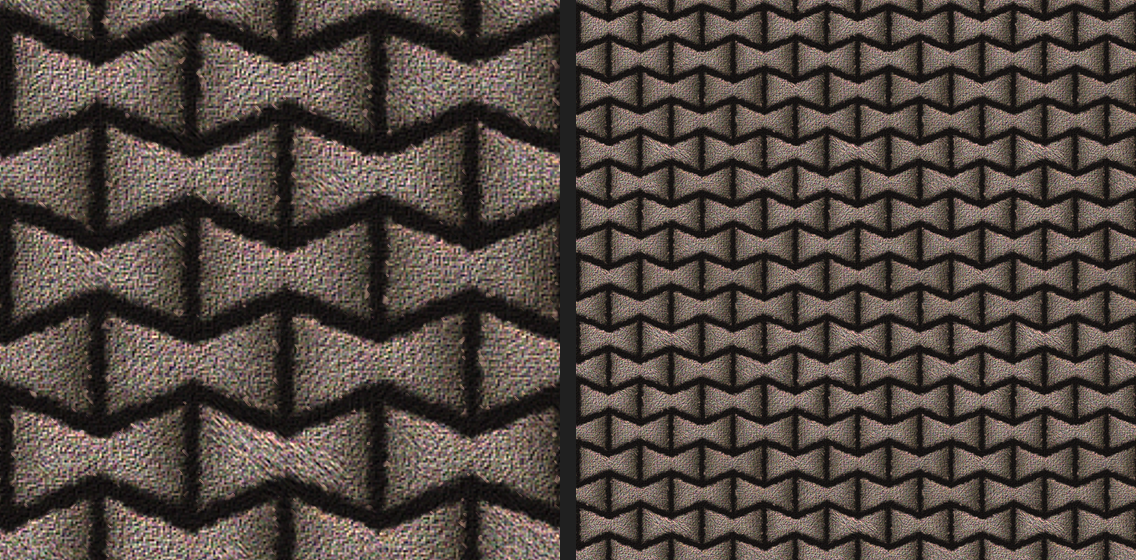
Left: one tile. Right: repeated 3 by 3.
A Shadertoy shader for this texture:

```glsl
// Rows of bow-tie stone blocks, every other row shifted by half a block.
// Zigzag grooves and upright seams are distance fields in row heights;
// embossed wrapping noise gives the coloured grain, streaks and chips.

#define COLUMNS 3.0        // blocks across
#define ROWS 6.0           // block rows, even so the shift wraps
#define ORIGIN vec2(-0.03, 0.4)
#define ZIGZAG 0.2         // groove amplitude, in row heights
#define GROOVE 0.09        // half width of the zigzag groove
#define SEAM 0.055         // half width of the upright seam
#define GRAIN_CELLS 256.0  // grain cells across the canvas
#define GRAIN 0.95         // grain contrast
#define TINT 0.24          // colour variation of the grain
#define WEAR 0.045         // wobble of the groove edges

const vec3 GROOVE_COLOR = vec3(0.085, 0.073, 0.07);
const vec3 SHADE_COLOR  = vec3(0.25, 0.22, 0.175);
const vec3 STONE_COLOR  = vec3(0.53, 0.47, 0.435);
const vec3 RIM_COLOR    = vec3(0.70, 0.52, 0.47);

float hash(vec2 p) {
    return fract(sin(dot(p, vec2(127.1, 311.7))) * 43758.5453);
}

// Value noise that repeats after "period" lattice cells
float noise(vec2 p, vec2 period, float seed) {
    vec2 i = floor(p), f = fract(p);
    f = f * f * (3.0 - 2.0 * f);
    vec2 a = mod(i, period) + seed, b = mod(i + 1.0, period) + seed;
    return mix(mix(hash(a), hash(vec2(b.x, a.y)), f.x),
               mix(hash(vec2(a.x, b.y)), hash(b), f.x), f.y);
}

float cloud(vec2 uv, float cells, float seed) {
    return noise(uv * cells, vec2(cells), seed);
}

// Slope of the noise towards a light at the upper left
float emboss(vec2 p, vec2 period, vec2 toLight, float seed) {
    return noise(p, period, seed) - noise(p + toLight, period, seed);
}

// Height of zigzag groove k; neighbouring grooves mirror each other
float zigzag(float k, float wave) {
    return k + ZIGZAG * wave * (1.0 - 2.0 * mod(k, 2.0));
}

void mainImage(out vec4 fragColor, in vec2 fragCoord) {
    vec2 uv = fragCoord / iResolution.xy;
    vec2 p = uv * vec2(COLUMNS, ROWS) + ORIGIN;

    // Find the block: row between two grooves, then column
    float wave = 4.0 * abs(fract(p.x) - 0.5) - 1.0;
    float nearest = floor(p.y + 0.5);
    float row = p.y > zigzag(nearest, wave) ? nearest : nearest - 1.0;
    float across = p.x + 0.5 * (1.0 - mod(row, 2.0));
    vec2 block = vec2(mod(floor(across), COLUMNS), mod(row, ROWS));
    float x = fract(across);
    float variation = hash(block + 17.0);

    // Distances to the four sides, roughened by wear
    float wobble = WEAR * (cloud(uv, 48.0, 3.0) + cloud(uv, 128.0, 9.0) - 1.0);
    float top    = (zigzag(row + 1.0, wave) - p.y) * 0.93 + wobble;
    float bottom = (p.y - zigzag(row, wave)) * 0.93 + wobble;
    float left   = x * 2.0 * ROWS / COLUMNS * 0.5 + wobble;
    float right  = (1.0 - x) * ROWS / COLUMNS + wobble;

    float body = smoothstep(GROOVE - 0.03, GROOVE + 0.05, top)
               * smoothstep(GROOVE - 0.03, GROOVE + 0.10, bottom)
               * smoothstep(SEAM - 0.02, SEAM + 0.09, left)
               * smoothstep(SEAM - 0.02, SEAM + 0.12, right);

    // Rounded form: bright waist, dim flanks, darkest at the right
    float light = mix(0.35, 1.0, smoothstep(0.0, 0.55, left))
                * smoothstep(-0.05, 0.75, right)
                * mix(0.6, 1.0, smoothstep(0.08, 0.38, bottom));
    light *= 0.88 + 0.24 * variation;
    light += 0.2 * (cloud(uv, 24.0, 5.0) - 0.5);
    vec3 color = mix(SHADE_COLOR, STONE_COLOR, clamp(light, 0.0, 1.15));

    // Warm rim under the upper groove, stronger on the left half
    float rim = smoothstep(GROOVE, GROOVE + 0.05, top)
              * (1.0 - smoothstep(GROOVE + 0.05, GROOVE + 0.16, top));
    rim *= mix(0.75, 0.2, smoothstep(0.4, 0.65, x)) * smoothstep(0.05, 0.3, left);
    color = mix(color, RIM_COLOR, rim * (0.4 + 0.6 * cloud(uv, 40.0, 13.0)));

    // Sandy grain, partly drawn out into diagonal streaks
    float grain = emboss(uv * GRAIN_CELLS, vec2(GRAIN_CELLS), vec2(-0.9, 0.9), 1.0);
    vec2 slanted = vec2(uv.x + uv.y, uv.x - uv.y) * vec2(180.0, 60.0);
    float streak = emboss(slanted, vec2(180.0, 60.0), vec2(0.9, -0.3), 7.0);
    float streaked = smoothstep(0.4, 0.75, cloud(uv, 12.0, 21.0)) * variation;
    grain = mix(grain, 0.5 * grain + streak, streaked);
    vec3 tint = vec3(cloud(uv, GRAIN_CELLS, 31.0), cloud(uv, GRAIN_CELLS, 47.0),
                     cloud(uv, GRAIN_CELLS, 59.0)) - 0.5;
    color *= 1.0 + GRAIN * grain;
    color += TINT * tint * (0.35 + 0.65 * light);

    // Dark grooves with faint grain and a few chipped edges
    vec3 groove = GROOVE_COLOR * (1.0 + 0.9 * grain) + 0.03 * tint;
    color = mix(groove, color, body);
    float edge = body * (1.0 - body) * 4.0;
    float chips = smoothstep(0.74, 0.88, noise(slanted * vec2(0.5, 1.0), vec2(90.0, 60.0), 71.0));
    color += RIM_COLOR * chips * edge * 0.45;

    fragColor = vec4(clamp(color, 0.0, 1.0), 1.0);
}
```
